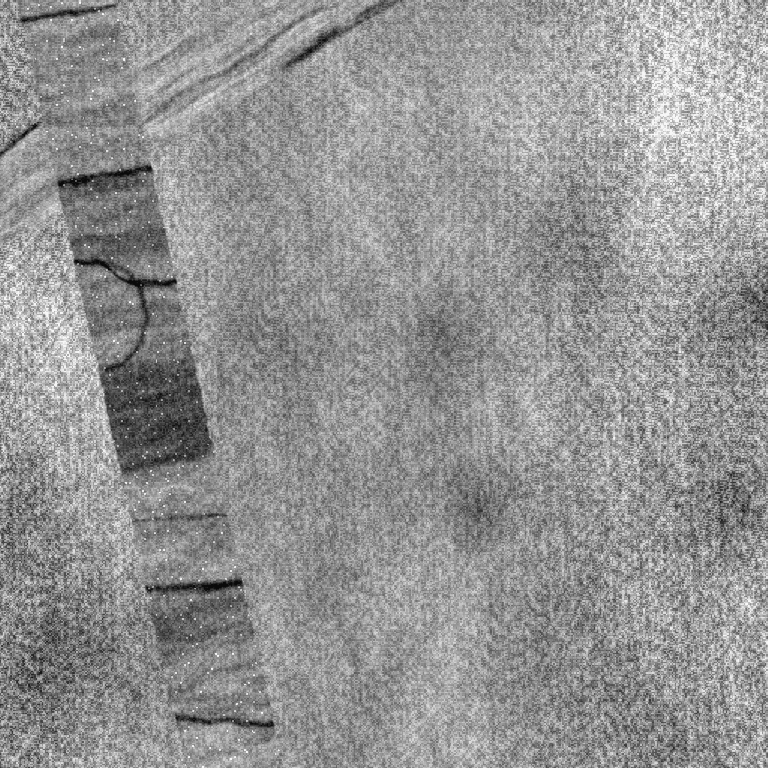
Give the GLSL for this texture, as a Shadertoy shader.

```glsl
// Grainy grey plaster wall with a dark slanted plank crossing a pale diagonal beam.

float hash(vec2 p) {
    return fract(sin(dot(p, vec2(127.1, 311.7))) * 43758.5453);
}

float noise(vec2 p) {
    vec2 i = floor(p), f = fract(p);
    f = f * f * (3.0 - 2.0 * f);
    return mix(mix(hash(i), hash(i + vec2(1, 0)), f.x),
               mix(hash(i + vec2(0, 1)), hash(i + vec2(1, 1)), f.x), f.y);
}

float fbm(vec2 p) {
    float sum = 0.0, amp = 0.5;
    for (int i = 0; i < 5; i++) {
        sum += amp * noise(p);
        p = p * 2.03 + 17.3;
        amp *= 0.5;
    }
    return sum;
}

// 1 between lo and hi, with soft borders
float band(float x, float lo, float hi, float soft) {
    return smoothstep(lo - soft, lo + soft, x) * (1.0 - smoothstep(hi - soft, hi + soft, x));
}

// Broad light and dark stains: x, y, radius, strength
float stains(vec2 p) {
    vec4 spots[12] = vec4[12](
        vec4(0.91, 0.14, 0.17, 0.15), vec4(0.71, 0.31, 0.07, -0.14),
        vec4(0.58, 0.44, 0.06, -0.15), vec4(0.62, 0.66, 0.05, -0.16),
        vec4(0.94, 0.65, 0.06, -0.16), vec4(0.99, 0.39, 0.05, -0.24),
        vec4(0.91, 0.43, 0.05, -0.13), vec4(0.05, 0.87, 0.11, -0.19),
        vec4(0.03, 0.67, 0.06, -0.13), vec4(0.05, 0.42, 0.12, 0.13),
        vec4(0.38, 0.42, 0.15, -0.08), vec4(0.82, 0.95, 0.17, -0.10));
    float sum = 0.0;
    for (int i = 0; i < 12; i++) {
        vec2 d = (p - spots[i].xy) / spots[i].z;
        sum += spots[i].w * exp(-dot(d, d));
    }
    return sum;
}

float wall(vec2 p) {
    float tone = 0.615 + stains(p);
    tone += 0.22 * (fbm(p * vec2(9.0, 6.0)) - 0.48);
    tone += 0.16 * (fbm(p * vec2(45.0, 13.0) + 40.0) - 0.48);
    tone += 0.05 * smoothstep(0.80, 0.86, p.x) * (1.0 - smoothstep(0.3, 0.6, p.y));
    return tone;
}

// Beam with grain along its length; s runs across it
float beam(vec2 p, float s) {
    vec2 q = vec2(p.x - 0.615 * p.y, s);
    float tone = 0.61 + 0.42 * (fbm(q * vec2(11.0, 130.0)) - 0.48);
    tone += 0.16 * (fbm(q * vec2(30.0, 50.0)) - 0.48);
    float wob = 0.012 * (noise(q * vec2(30.0, 4.0)) - 0.5);
    float edge = exp(-pow((s - 0.318 + wob) / 0.009, 2.0));
    tone -= 0.36 * edge * smoothstep(0.33, 0.40, p.x);
    tone -= 0.14 * exp(-pow((s - 0.27 + wob) / 0.005, 2.0)) * step(0.18, p.x);
    return tone;
}

// Plank tone; a runs across it from 0 to 1
float plank(vec2 p, float a) {
    float y = p.y + 0.02 * a + 0.012 * (noise(p * vec2(35.0, 60.0)) - 0.5);
    // Bands down the length: start, tone
    vec2 bands[9] = vec2[9](vec2(0.05, 0.53), vec2(0.235, 0.41), vec2(0.35, 0.47),
        vec2(0.485, 0.30), vec2(0.61, 0.56), vec2(0.68, 0.54),
        vec2(0.785, 0.41), vec2(0.86, 0.51), vec2(0.95, 0.58));
    float tone = 0.57;
    for (int i = 0; i < 9; i++)
        tone = mix(tone, bands[i].y, smoothstep(-0.012, 0.012, y - bands[i].x));
    tone += 0.38 * (fbm(vec2(p.x * 14.0, y * 85.0)) - 0.48);

    // Cross seams: y at the left, rise, half width, depth
    vec4 seams[6] = vec4[6](vec4(0.028, 0.021, 0.004, 0.42), vec4(0.240, 0.021, 0.004, 0.36),
        vec4(0.610, 0.024, 0.009, 0.13), vec4(0.678, 0.006, 0.003, 0.20),
        vec4(0.768, 0.009, 0.006, 0.45), vec4(0.935, -0.009, 0.005, 0.40));
    float wob = 0.005 * (noise(p * 70.0) - 0.5);
    for (int i = 0; i < 6; i++) {
        float d = (p.y - seams[i].x + seams[i].y * a + wob) / seams[i].z;
        tone -= seams[i].w * exp(-d * d);
    }
    // Bent seam and the curved crack below it
    float bend = p.y - 0.341 - 0.027 * smoothstep(0.2, 0.55, a) + wob;
    tone -= 0.40 * exp(-pow(bend / 0.004, 2.0));
    vec2 k = (p - vec2(0.130, 0.412)) / vec2(0.061, 0.068);
    float crack = (length(k) - 1.0) * 0.064 + wob;
    tone -= 0.28 * exp(-pow(crack / 0.004, 2.0)) * smoothstep(-0.2, 0.2, k.x);
    return tone;
}

void mainImage(out vec4 fragColor, in vec2 fragCoord) {
    vec2 uv = fragCoord / iResolution.xy;
    vec2 p = vec2(uv.x, 1.0 - uv.y); // y measured down from the top
    float tone = wall(p);

    float s = p.y + 0.615 * p.x + 0.01 * (noise(p * 25.0) - 0.5);
    float onBeam = band(s, 0.195, 0.322, 0.006);
    tone = mix(tone, beam(p, s), onBeam);
    float gap = (p.y + 0.8 * p.x - 0.201) / 0.005;
    tone -= 0.45 * exp(-gap * gap) * (1.0 - smoothstep(0.045, 0.06, p.x));

    float a = (p.x - 0.022 - 0.220 * p.y) / 0.127;
    float onPlank = band(a + 0.03 * (noise(p * 90.0) - 0.5), 0.0, 1.0, 0.015);
    tone = mix(tone, plank(p, a), onPlank);

    // Fine grain, rougher near the sides
    float rough = mix(0.24, 0.38, smoothstep(0.12, 0.45, abs(p.x - 0.45)));
    rough = mix(rough, 0.20, max(onPlank, onBeam));
    float grain = hash(floor(uv * 512.0)) - 0.5;
    tone += rough * (grain + 0.9 * (noise(uv * vec2(260.0, 170.0)) - 0.5));

    // Scattered pale specks on the wood
    float speck = step(0.965, hash(floor(uv * 400.0) + 91.0));
    tone += 0.33 * speck * max(onPlank, 0.35 * onBeam);
    fragColor = vec4(vec3(clamp(tone, 0.04, 0.97)), 1.0);
}
```
